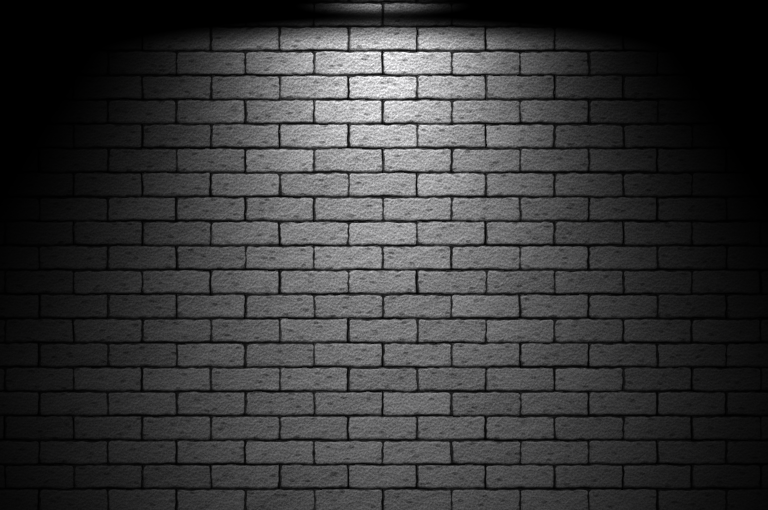
Write a WebGL 1 fragment shader that draws this texture.

```glsl
precision highp float;
uniform vec2 u_resolution;

#define BRICK vec2(0.1347, 0.0477)
#define FIRST_JOINT 0.0527
#define JOINT_HALF 0.0019
#define CORNER 0.0050
#define WOBBLE 0.0010
#define GRAIN 0.42
#define SPECKLE 0.20
#define MORTAR 0.30
#define SHADOW 0.80
#define BEAM_TOP 0.180
#define BEAM_SPREAD 0.25

vec2 hash2(vec2 p) {
    vec2 s = vec2(dot(p, vec2(127.1, 311.7)), dot(p, vec2(269.5, 183.3)));
    return fract(sin(s) * 4375.85);
}

// Distance to the nearest scattered point
float cellular(vec2 p) {
    vec2 cell = floor(p);
    vec2 f = fract(p);
    float nearest = 2.0;
    for (int j = -1; j <= 1; j++) {
        for (int i = -1; i <= 1; i++) {
            vec2 o = vec2(float(i), float(j));
            vec2 d = o + hash2(cell + o) - f;
            nearest = min(nearest, dot(d, d));
        }
    }
    return sqrt(nearest);
}

vec2 layeredSines(vec2 p) {
    vec2 a = sin(p.yx * vec2(71.0, 53.0) + p * 19.0);
    vec2 b = sin(p.yx * vec2(173.0, 149.0) + a * 1.7 + p * 97.0);
    return a * 0.5 + b * 0.5;
}

// Rough stone height
float stoneHeight(vec2 p) {
    vec2 warped = p + layeredSines(p * 1.7) * 0.002;
    return cellular(warped * vec2(48.0, 75.0)) * 0.45
         + cellular(warped * vec2(150.0, 180.0) + 7.0) * 0.55;
}

float roundedBox(vec2 p, vec2 halfSize, float radius) {
    vec2 d = abs(p) - halfSize + radius;
    return length(max(d, 0.0)) + min(max(d.x, d.y), 0.0) - radius;
}

// Downward lamp: x is centred, t runs from the top edge to the bottom
float lampLight(float x, float t) {
    float width = min(BEAM_TOP + BEAM_SPREAD * t, 0.37) * 1.506;
    float beam = exp(-pow(abs(x) / width, 2.0));
    float axis = 0.83 - 0.49 * t;
    float hot = 0.13 * exp(-pow(x / 0.19, 2.0) - pow((t - 0.18) / 0.15, 2.0));
    float onset = smoothstep(0.022, 0.088, t - 0.02 * min(abs(x) * 2.0, 1.0));
    float streak = 0.50 * exp(-pow(x / 0.10, 2.0) - pow((t - 0.012) / 0.013, 2.0));
    return max((axis * beam + hot) * onset + streak - 0.025, 0.0);
}

void main() {
    vec2 uv = gl_FragCoord.xy / u_resolution;
    float t = 1.0 - uv.y;
    float x = (uv.x - 0.4987) * u_resolution.x / u_resolution.y;
    vec2 p = vec2(x, t);
    float pixel = 1.0 / u_resolution.y;

    // Running bond layout
    vec2 wall = p + layeredSines(p) * WOBBLE;
    float row = floor((wall.y - FIRST_JOINT) / BRICK.y);
    float shift = 0.5 * (1.0 - mod(row, 2.0));
    vec2 grid = vec2(wall.x / BRICK.x + shift, (wall.y - FIRST_JOINT) / BRICK.y);
    vec2 id = floor(grid);
    vec2 local = (fract(grid) - 0.5) * BRICK;
    vec2 seed = hash2(id + 31.0);
    local += (seed - 0.5) * vec2(0.0016, 0.0008);

    float roughEdge = (cellular(p * vec2(65.0, 90.0)) - 0.45) * 0.0022;
    float edge = roundedBox(local, BRICK * 0.5 - JOINT_HALF, CORNER) + roughEdge;
    float soft = max(pixel * 0.8, 0.0018);
    float face = 1.0 - smoothstep(-soft, soft, edge);

    // Stone relief lit from above, with sparse chips
    vec2 stone = p + seed * 3.0;
    float height = stoneHeight(stone);
    float slope = height - stoneHeight(stone - vec2(0.0008, 0.0028));
    float chips = smoothstep(0.17, 0.05, cellular(stone * vec2(19.0, 42.0)));
    float speckle = cellular(stone * 290.0) - 0.45;
    float broad = layeredSines(p * 0.55 + seed).x;
    float tone = 0.98 + 0.12 * (seed.x - 0.5) + 0.04 * broad;
    tone += slope * GRAIN + (height - 0.45) * 0.12 + speckle * SPECKLE;
    tone -= chips * 0.25;

    // Bright upper lip and softly rounded lower lip
    float vertical = local.y / (BRICK.y * 0.5);
    float rim = smoothstep(-0.006, -0.001, edge);
    tone += rim * 0.12 * smoothstep(0.4, 0.95, -vertical);
    tone -= rim * 0.18 * smoothstep(0.0, 0.9, vertical);

    // Pale mortar; uneven cast shadow under each course and beside some bricks
    float mortar = MORTAR + 0.35 * (height - 0.4) + 0.14 * (seed.y - 0.5);
    float shade = mix(mortar, tone, face);
    float underside = (BRICK.y * 0.5 - 0.0014 - local.y) / 0.0027;
    float broken = 0.72 + 0.28 * sin(p.x * 23.0 + row * 2.4 + 2.0 * sin(p.x * 9.0));
    shade *= 1.0 - SHADOW * broken * exp(-underside * underside);
    float side = (BRICK.x * 0.5 - 0.0012 - local.x) / 0.0020;
    shade *= 1.0 - SHADOW * smoothstep(0.2, 0.9, seed.y) * exp(-side * side);

    float value = lampLight(x, t) * max(shade, 0.0);
    gl_FragColor = vec4(value * vec3(1.0, 1.0, 1.008), 1.0);
}
```
